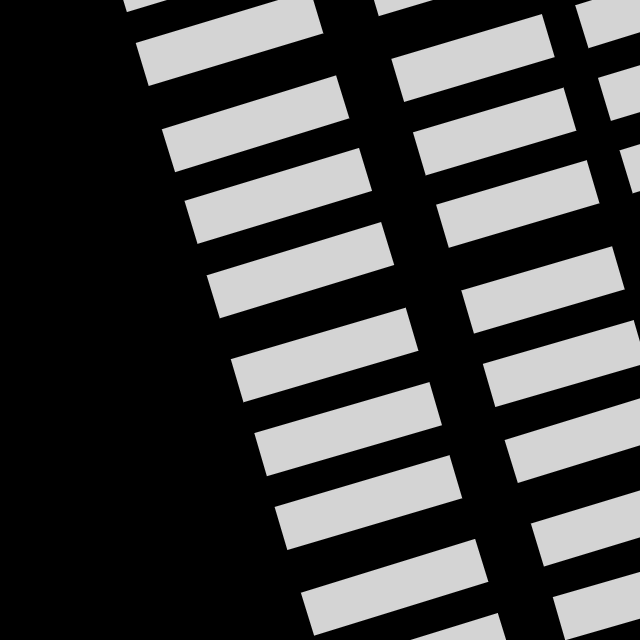
A WebGL 2 fragment shader for this pattern:

```glsl
#version 300 es
precision highp float;
// Three tilted columns of pale bars on black, with the rows gathered in threes.

#define TILT 0.291           // rotation of the whole grid, radians
#define GROUP_PERIOD 0.3792  // distance between groups of three rows
#define GROUP_START 0.0393   // centre of the first group, from the top left corner
#define ROW_PITCH 0.1200     // distance between rows inside a group
#define BAR_HALF_HEIGHT 0.0351
#define JITTER 0.0014        // hand-cut shift of each bar
#define SKEW 0.010           // hand-cut rotation of each bar, radians
#define BAR_COLOR vec3(0.83)
#define GROUND_COLOR vec3(0.0)

uniform vec2 u_resolution;
out vec4 fragColor;

// Left and right edge of each column, measured across the tilted grid
const vec2 COLUMN_EDGES[3] = vec2[3](
    vec2(0.1850, 0.4700), vec2(0.5595, 0.8050), vec2(0.8590, 1.1000));

// Three values in -1..1 for each bar
vec3 hash3(vec2 cell) {
    vec3 q = fract(cell.xyx * vec3(0.1031, 0.1030, 0.0973) + 0.37);
    q += dot(q, q.yxz + 33.33);
    return fract((q.xxy + q.yzz) * q.zyx) * 2.0 - 1.0;
}

mat2 rotation(float angle) {
    float c = cos(angle), s = sin(angle);
    return mat2(c, s, -s, c);
}

float boxDistance(vec2 p, vec2 halfSize) {
    vec2 d = abs(p) - halfSize;
    return length(max(d, 0.0)) + min(max(d.x, d.y), 0.0);
}

void main() {
    float canvas = min(u_resolution.x, u_resolution.y);
    float pixel = 1.0 / canvas;

    // Grid axes: x runs along the bars, y runs down the columns
    vec2 p = vec2(gl_FragCoord.x, u_resolution.y - gl_FragCoord.y) * pixel;
    vec2 grid = rotation(TILT) * p;

    // Nearest group, then nearest of its three rows
    float group = floor((grid.y - GROUP_START) / GROUP_PERIOD + 0.5);
    float inGroup = grid.y - GROUP_START - group * GROUP_PERIOD;
    float row = clamp(floor(inGroup / ROW_PITCH + 0.5), -1.0, 1.0);
    float inRow = inGroup - row * ROW_PITCH;

    // Union of the bars of all columns in this row
    float dist = 1.0;
    for (int column = 0; column < 3; column++) {
        vec2 edges = COLUMN_EDGES[column];
        vec3 wobble = hash3(vec2(float(column), group * 3.0 + row) + 7.0);
        vec2 local = vec2(grid.x - 0.5 * (edges.x + edges.y), inRow);
        local = rotation(wobble.z * SKEW) * (local - wobble.xy * JITTER);
        vec2 halfSize = vec2(0.5 * (edges.y - edges.x), BAR_HALF_HEIGHT);
        dist = min(dist, boxDistance(local, halfSize));
    }

    float coverage = clamp(0.5 - dist / pixel, 0.0, 1.0);
    fragColor = vec4(mix(GROUND_COLOR, BAR_COLOR, coverage), 1.0);
}
```
